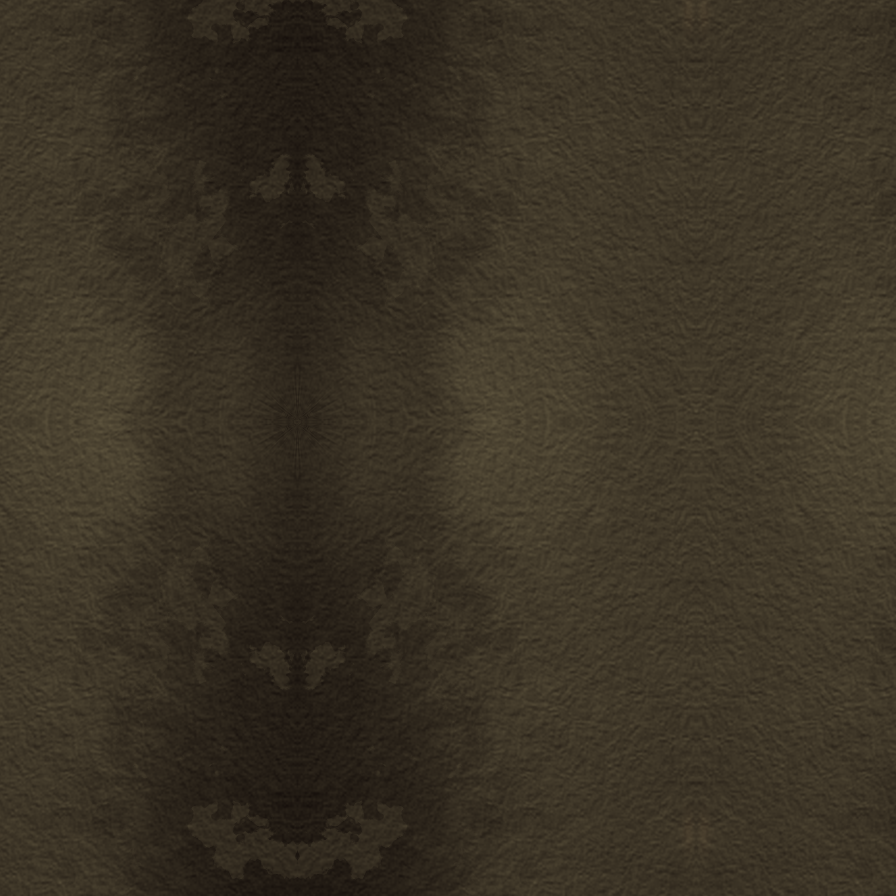
Give the GLSL for this texture, as a WebGL 2 fragment shader.

```glsl
#version 300 es
precision highp float;
// Mirrored dark brown leather with a shadowed band, worn patches and embossed grain.
uniform vec2 u_resolution;
out vec4 fragColor;

float hash(vec2 p) {
    vec3 q = fract(p.xyx * vec3(0.1031, 0.1030, 0.0973));
    q += dot(q, q.yzx + 33.33);
    return fract((q.x + q.y) * q.z);
}

float noise(vec2 p) {
    vec2 i = floor(p), f = fract(p);
    f = f * f * (3.0 - 2.0 * f);
    return mix(mix(hash(i), hash(i + vec2(1, 0)), f.x),
               mix(hash(i + vec2(0, 1)), hash(i + vec2(1, 1)), f.x), f.y);
}

float fbm(vec2 p) {
    float sum = 0.0, amp = 0.5;
    for (int i = 0; i < 5; i++) {
        sum += amp * noise(p);
        p = mat2(1.6, 1.2, -1.2, 1.6) * p + 7.3;
        amp *= 0.5;
    }
    return sum;
}

// Fine hide height, drawn into radial creases around the dark centre.
float hideHeight(vec2 p) {
    vec2 q = p + 0.006 * vec2(noise(p * 55.0), noise(p * 55.0 + 19.0));
    float grain = 0.5 * noise(q * vec2(130, 175)) + 0.5 * noise(q * vec2(250, 310) + 31.0);
    float r = length(p);
    float creases = noise(vec2(atan(p.y, p.x + 0.0001) * 24.0, r * 90.0));
    return mix(grain, creases, 0.4 * exp(-r * r / 0.008));
}

// Ragged worn areas: centre in xy, radii in zw.
float wornMask(vec2 p) {
    const vec4 worn[9] = vec4[9](
        vec4(0.115, 0.205, 0.032, 0.060), vec4(0.170, 0.232, 0.050, 0.025),
        vec4(0.245, 0.335, 0.055, 0.052), vec4(0.090, 0.452, 0.030, 0.038),
        vec4(0.050, 0.475, 0.050, 0.025), vec4(0.232, 0.475, 0.038, 0.055),
        vec4(0.205, 0.280, 0.040, 0.028), vec4(0.025, 0.272, 0.022, 0.018),
        vec4(0.420, 0.275, 0.030, 0.022));
    vec2 q = p + 0.022 * (vec2(fbm(p * 38.0), fbm(p * 38.0 + 23.0)) - 0.48);
    float field = -1.1;
    for (int i = 0; i < 9; i++)
        field = max(field, 1.0 - length((q - worn[i].xy) / worn[i].zw));
    return smoothstep(0.0, 0.35, field - 0.1 + 4.6 * (fbm(q * 46.0 + 4.0) - 0.49));
}

void main() {
    vec2 uv = gl_FragCoord.xy / u_resolution;

    // Fold about the dark axis, the pale axis and the horizontal axis.
    vec2 p = vec2(abs(uv.x - 0.332), abs(uv.y - 0.529));
    p.x = 0.445 - abs(p.x - 0.445);

    // Broad light: bright flanks at mid height, a wide shadow above and below.
    vec2 w = p + 0.06 * (vec2(fbm(p * 16.0), fbm(p * 16.0 + 40.0)) - 0.48);
    float middle = 0.188 + 0.042 * smoothstep(0.0, 0.09, p.x)
                 + 0.072 * smoothstep(0.13, 0.21, w.x) - 0.05 * smoothstep(0.22, 0.40, p.x);
    float ragged = (p.x - 0.215) * 9.0 + 3.0 * (fbm(p * 34.0 + 60.0) - 0.48);
    float outer = 0.154 + 0.080 * smoothstep(0.03, 0.27, w.x)
                + 0.022 * smoothstep(-0.3, 0.3, ragged) - 0.010 * smoothstep(0.3, 0.44, p.x);
    float tone = mix(middle, outer, smoothstep(0.03, 0.23, w.y));
    tone -= 0.020 * smoothstep(0.25, 0.5, p.y);
    tone -= 0.016 * exp(-p.x * 60.0);

    // Worn patches, soft mottling and a pale double streak on the pale axis.
    float worn = wornMask(p);
    tone += worn * 0.55 * max(0.245 - tone, 0.014);
    tone += 0.035 * (fbm(p * 45.0 + 11.0) - 0.48);
    vec2 streak = (p - vec2(0.436, 0.457)) / vec2(0.006, 0.022);
    float streakGlow = exp(-dot(streak, streak));
    vec2 halo = (p - vec2(0.435, 0.46)) / vec2(0.03, 0.018);
    tone += 0.030 * streakGlow + 0.014 * exp(-dot(halo, halo));

    // Embossed relief lit at a slant, plus sharp speckle.
    vec2 slant = vec2(0.0007, 0.0015);
    float relief = hideHeight(p + slant) - hideHeight(p - slant);
    tone += relief * mix(0.065, 0.105, smoothstep(0.15, 0.28, tone));
    tone += 0.030 * (noise(p * 430.0) - 0.5);

    vec3 umber = vec3(0.14, 0.113, 0.083);
    vec3 olive = vec3(0.30, 0.266, 0.194);
    vec3 color = mix(umber, olive, (tone - 0.14) / 0.16);
    color += streakGlow * vec3(0.012, 0.002, 0.0);
    fragColor = vec4(clamp(color, 0.0, 1.0), 1.0);
}
```
